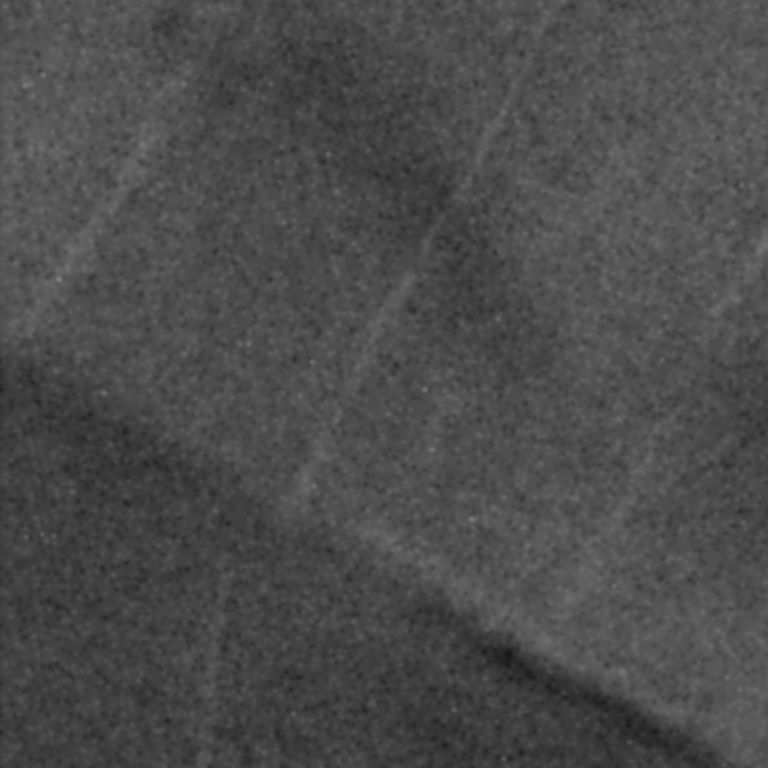
A Shadertoy shader for this texture:

```glsl
// Grainy dark grey surface with faint slanted streaks above a shadowed diagonal ridge.

vec3 hash3(vec2 cell) {
    vec3 q = fract(cell.xyx * vec3(0.1031, 0.1030, 0.0973));
    q += dot(q, q.yxz + 33.33);
    return fract((q.xxy + q.yzz) * q.zyx);
}

// Cellular noise: one soft light or dark spot scattered in each cell
float spotNoise(vec2 p) {
    vec2 cell = floor(p);
    float sum = 0.0;
    for (int y = -1; y <= 1; y++) {
        for (int x = -1; x <= 1; x++) {
            vec2 id = cell + vec2(x, y);
            vec3 rnd = hash3(id);
            vec2 d = p - id - rnd.xy;
            sum += (2.0 * rnd.z - 1.0) * exp(-4.0 * dot(d, d));
        }
    }
    return sum;
}

// Rare tiny bright flecks
float flecks(vec2 p) {
    vec3 rnd = hash3(floor(p) + 71.0);
    float d = length(fract(p) - 0.3 - 0.4 * rnd.xy);
    return step(0.988, rnd.z) * (1.0 - smoothstep(0.05, 0.28, d));
}

// Soft capsule of light from a to b
float glow(vec2 p, vec2 a, vec2 b, float width) {
    vec2 ab = b - a;
    float t = clamp(dot(p - a, ab) / dot(ab, ab), 0.0, 1.0);
    float d = length(p - a - ab * t) / width;
    return exp(-d * d);
}

void mainImage(out vec4 fragColor, in vec2 fragCoord) {
    vec2 uv = fragCoord / iResolution.y;

    // Gentle waviness so that no feature is ruler straight
    vec2 p = uv + 0.004 * sin(uv.yx * vec2(13.0, 17.0) + vec2(1.0, 2.5))
                + 0.0012 * sin(uv.yx * vec2(47.0, 53.0));

    // Darker lower plane meets the lighter upper plane along the diagonal
    float height = (p.y - 0.555 + 0.575 * p.x) / 1.153;
    float upper = smoothstep(-0.035, 0.025, height);
    float grey = mix(0.252, 0.302, upper);

    // Broad light and shade
    grey += 0.042 * upper * glow(p, vec2(0.80, 0.70), vec2(1.0, 0.92), 0.17);
    grey += 0.030 * upper * glow(p, vec2(0.75, 0.25), vec2(1.0, 0.08), 0.16);
    grey += 0.040 * upper * glow(p, vec2(0.0, 0.68), vec2(0.12, 0.95), 0.11);
    grey += 0.018 * glow(p, vec2(0.30, 0.20), vec2(0.44, 0.23), 0.10);
    grey -= 0.058 * glow(p, vec2(0.41, 0.90), vec2(0.54, 0.75), 0.075);
    grey -= 0.055 * glow(p, vec2(0.58, 0.68), vec2(0.67, 0.54), 0.060);
    grey -= 0.035 * glow(p, vec2(0.22, 0.96), vec2(0.30, 0.88), 0.045);
    grey -= 0.030 * glow(p, vec2(0.95, 0.34), vec2(1.0, 0.45), 0.08);
    grey -= 0.022 * glow(p, vec2(0.03, 0.49), vec2(0.22, 0.39), 0.055);
    grey -= 0.025 * glow(p, vec2(0.58, 0.03), vec2(0.80, 0.0), 0.07);

    // Faint grooves running with the streaks
    vec2 slant = vec2(dot(p, vec2(0.877, -0.48)), dot(p, vec2(0.48, 0.877)));
    float grooves = sin(slant.x * 70.0 + 1.5 * sin(slant.y * 5.0))
                  + 0.7 * sin(slant.x * 131.0 + 2.0 * sin(slant.y * 7.0 + 1.0));
    grey += 0.006 * upper * grooves * (0.6 + 0.4 * sin(slant.y * 11.0 + slant.x * 9.0));

    // Slanted bright streaks, uneven along their length
    float streaks = glow(p, vec2(0.035, 0.57), vec2(0.20, 0.83), 0.014)
                  + 0.7 * glow(p, vec2(0.21, 0.86), vec2(0.29, 0.99), 0.014)
                  + 1.1 * glow(p, vec2(0.38, 0.35), vec2(0.53, 0.63), 0.012)
                  + 0.8 * glow(p, vec2(0.53, 0.63), vec2(0.74, 1.02), 0.008)
                  + 0.7 * glow(p, vec2(0.735, 0.21), vec2(0.86, 0.44), 0.014)
                  + 0.9 * glow(p, vec2(0.89, 0.50), vec2(1.01, 0.71), 0.010)
                  + 0.5 * glow(p, vec2(0.52, 0.34), vec2(0.59, 0.48), 0.012)
                  + 0.4 * glow(p, vec2(0.18, 0.61), vec2(0.25, 0.72), 0.009)
                  + 0.7 * glow(p, vec2(0.268, -0.02), vec2(0.288, 0.28), 0.008);
    grey += 0.062 * streaks * (0.85 + 0.3 * spotNoise(slant * vec2(60.0, 18.0)));

    // Ridge: lit crest with a shadow beneath it
    grey += 0.048 * glow(p, vec2(0.49, 0.30), vec2(0.71, 0.165), 0.020);
    grey += 0.030 * glow(p, vec2(0.71, 0.165), vec2(0.89, 0.06), 0.014);
    grey -= 0.050 * glow(p, vec2(0.56, 0.205), vec2(0.66, 0.145), 0.022);
    grey -= 0.080 * glow(p, vec2(0.66, 0.145), vec2(0.92, 0.01), 0.020);

    // Soft film-like grain in three sizes
    grey += 0.060 * spotNoise(uv * 128.0);
    grey += 0.020 * spotNoise(uv * 57.0 + 19.0);
    grey += 0.014 * spotNoise(uv * 17.0 + 43.0);
    grey += 0.10 * flecks(uv * 48.0);

    fragColor = vec4(vec3(clamp(grey, 0.0, 1.0)), 1.0);
}
```
